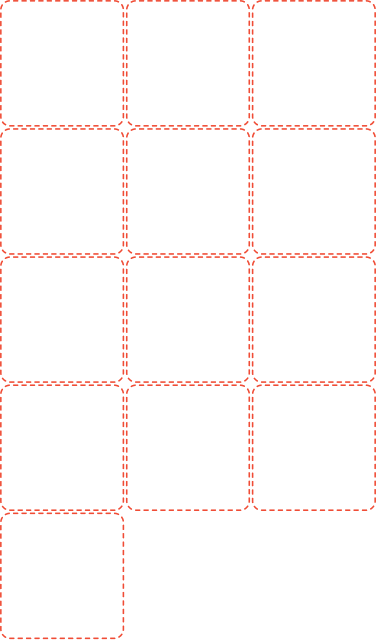
Give the GLSL for this pattern, as a Shadertoy shader.

```glsl
// Distance to a dashed, rounded outline; y points down, dashes run clockwise.
float dashedBox(vec2 q, vec2 halfSize, float radius) {
    vec2 core = halfSize - radius;
    vec2 c = clamp(q, -core, core);
    vec2 v = q - c;
    float edge = length(v) - radius;

    // The core has no outline, and no defined angle
    if (dot(v, v) < 1e-6) return radius;

    // Arc length from the start of the top side
    float angle = atan(v.x, -v.y);
    if (angle < 0.0) angle += 6.2831853;
    float sides = core.x + core.y;
    float travelled = angle < 2.36 ? sides + c.x + c.y : 3.0 * sides - c.x - c.y;
    float s = travelled + radius * angle;

    // A whole number of round-capped dashes around the outline
    float period = (4.0 * sides + 6.2831853 * radius) / 57.0;
    float along = abs(mod(s - 6.8 + 0.5 * period, period) - 0.5 * period);
    return length(vec2(max(along - 2.25, 0.0), edge)) - 0.95;
}

void mainImage(out vec4 fragColor, in vec2 fragCoord) {
    // Canvas units, measured from the top left
    vec2 uv = fragCoord / iResolution.xy;
    vec2 p = vec2(uv.x, 1.0 - uv.y) * vec2(451.0, 768.0);
    float pixel = 451.0 / iResolution.x;

    // Grid of cards, three per row, with a single card in the last row
    vec2 pitch = vec2(151.0, 153.75);
    vec2 cell = floor((p - vec2(74.5, 76.0)) / pitch + 0.5);
    vec2 q = p - vec2(74.5, 76.0) - cell * pitch;
    bool filled = cell.y < 4.0 || cell.x < 1.0;

    float d = dashedBox(q, vec2(73.5, 75.0), 11.0);
    float ink = filled ? clamp(0.5 - d / pixel, 0.0, 1.0) : 0.0;

    vec3 coral = vec3(0.94, 0.30, 0.21);
    fragColor = vec4(mix(vec3(1.0), coral, ink), 1.0);
}
```
